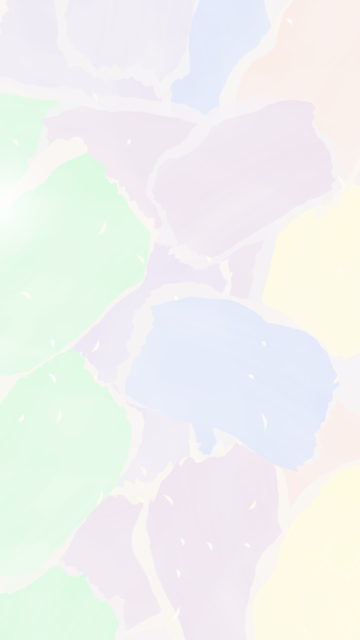
A WebGL 1 fragment shader for this background:

```glsl
precision highp float;
// Overlapping pastel brush strokes with ragged ends, pale rims and small flecks.
uniform vec2 u_resolution;

const int STROKES = 24;

float hash(vec2 p) {
  vec3 h = fract(vec3(p.xyx) * 0.1031);
  h += dot(h, h.yzx + 33.33);
  return fract((h.x + h.y) * h.z);
}

float noise(vec2 p) {
  vec2 cell = floor(p);
  vec2 f = fract(p);
  f = f * f * (3.0 - 2.0 * f);
  float low = mix(hash(cell), hash(cell + vec2(1.0, 0.0)), f.x);
  float high = mix(hash(cell + vec2(0.0, 1.0)), hash(cell + 1.0), f.x);
  return mix(low, high, f.y);
}

vec2 rotate(vec2 p, float angle) {
  float c = cos(angle);
  float s = sin(angle);
  return vec2(c * p.x + s * p.y, c * p.y - s * p.x);
}

// Quantise a value into levels with softened borders.
float softSteps(float x, float levels) {
  float v = x * levels;
  return (floor(v) + smoothstep(0.4, 0.6, fract(v))) / levels;
}

float fill(float d, float blur) {
  return 1.0 - smoothstep(-blur, blur, d);
}

// Paint tone of one hue; depth runs from thin wash to full pigment.
vec3 pigment(float hue, float depth) {
  vec3 thin = vec3(0.96, 0.935, 0.955);
  vec3 full = vec3(0.935, 0.895, 0.94);
  if (hue == 1.0 || hue == 5.0) {
    thin = vec3(0.935, 0.985, 0.935);
    full = vec3(0.86, 0.98, 0.885);
  } else if (hue == 2.0) {
    thin = vec3(0.975, 0.955, 0.945);
    full = vec3(0.985, 0.925, 0.905);
  } else if (hue == 3.0) {
    thin = vec3(0.925, 0.94, 0.98);
    full = vec3(0.885, 0.91, 0.98);
  } else if (hue == 4.0) {
    thin = vec3(0.95, 0.945, 0.96);
    full = vec3(0.925, 0.9, 0.96);
  } else if (hue == 6.0) {
    thin = vec3(0.99, 0.98, 0.93);
    full = vec3(1.0, 0.985, 0.88);
  }
  return mix(thin, full, depth);
}

// Distance to a rounded bar: wavy sides, bristle teeth at both ends.
float strokeDistance(vec2 q, vec2 halfSize, float seed) {
  float ends = smoothstep(0.55, 1.0, abs(q.x) / halfSize.x);
  float teeth = noise(vec2(q.y * 26.0, seed)) * 0.05
              + noise(vec2(q.y * 85.0, q.x * 14.0 + seed)) * 0.028;
  float waves = (noise(q * 9.0 + seed) - 0.5) * 0.045;
  float grain = (noise(q * 48.0 + seed) - 0.5) * 0.008;
  float corner = 0.09;
  vec2 d = abs(q) - halfSize + corner;
  float bar = length(max(d, 0.0)) + min(max(d.x, d.y), 0.0) - corner;
  return bar + teeth * ends + waves + grain;
}

vec3 paintStroke(vec3 under, vec2 p, vec2 center, float id, float blur) {
  float seed = id * 7.3 + 2.0;
  float size = hash(vec2(seed, 1.0));
  float angle = (hash(vec2(seed, 2.0)) - 0.3) * 2.8;
  float bend = (hash(vec2(seed, 3.0)) - 0.5) * 1.6;
  vec2 halfSize = vec2(0.27, 0.15) + vec2(0.09, 0.05) * size;
  vec2 q = rotate(p - center, angle);
  q.y += bend * q.x * q.x;

  // Pale ragged rim below the pigment
  float rim = strokeDistance(q + vec2(0.012, -0.008), halfSize + 0.024, seed + 31.0);
  vec3 rimColor = mix(vec3(0.965, 0.955, 0.965), vec3(0.985, 0.975, 0.95), size * size);
  vec3 color = mix(under, rimColor, 0.85 * fill(rim, blur));

  // Overlapping washes, stretched along the stroke
  float patches = softSteps(noise(q * vec2(5.0, 13.0) + seed), 4.0);
  float streaks = noise(q * vec2(8.0, 70.0) + seed);
  float slope = softSteps(0.5 + 1.3 * q.x + 0.9 * q.y, 3.0);
  float depth = clamp(0.55 * slope + 0.5 * patches + 0.12 * (streaks - 0.5), 0.0, 1.0);
  float body = strokeDistance(q, halfSize, seed);
  return mix(color, pigment(mod(id, 8.0), depth), 0.94 * fill(body, blur));
}

// Sparse tapered crescents where bare ground shows through.
vec3 addFlecks(vec3 color, vec2 p, float cellSize, float blur) {
  vec2 cell = floor(p / cellSize);
  vec2 jitter = vec2(hash(cell + 11.0), hash(cell + 23.0)) - 0.5;
  vec2 q = p - (cell + 0.5 + 0.5 * jitter) * cellSize;
  q = rotate(q, (hash(cell + 37.0) - 0.4) * 1.8);
  float reach = cellSize * mix(0.08, 0.23, hash(cell + 41.0));
  float along = q.y / reach;
  float d = abs(q.x + 0.25 * reach * along * along) - 0.0045 * (1.0 - along * along);
  float present = step(0.78, hash(cell + 53.0));
  vec3 bare = mix(vec3(1.0), vec3(1.0, 0.985, 0.91), hash(cell + 67.0));
  return mix(color, bare, 0.85 * present * fill(d, blur));
}

void main() {
  vec2 p = gl_FragCoord.xy / u_resolution.x;
  vec2 canvas = vec2(1.0, u_resolution.y / u_resolution.x);
  float blur = max(0.003, 0.8 / u_resolution.x);
  vec3 color = vec3(0.97, 0.955, 0.96);

  // Evenly spread stroke centres, painted from back to front
  for (int i = 0; i < STROKES; i++) {
    float id = float(i);
    vec2 spread = fract(vec2(0.3, 0.6) + id * vec2(0.7549, 0.5698));
    color = paintStroke(color, p, (spread * 1.1 - 0.05) * canvas, id, blur);
  }
  color = addFlecks(color, p, 0.11, blur);

  // Soft white light at the left edge
  float glow = exp(-dot(p - vec2(0.0, 0.68 * canvas.y), p - vec2(0.0, 0.68 * canvas.y)) * 90.0);
  gl_FragColor = vec4(mix(color, vec3(1.0), 0.8 * glow), 1.0);
}
```
